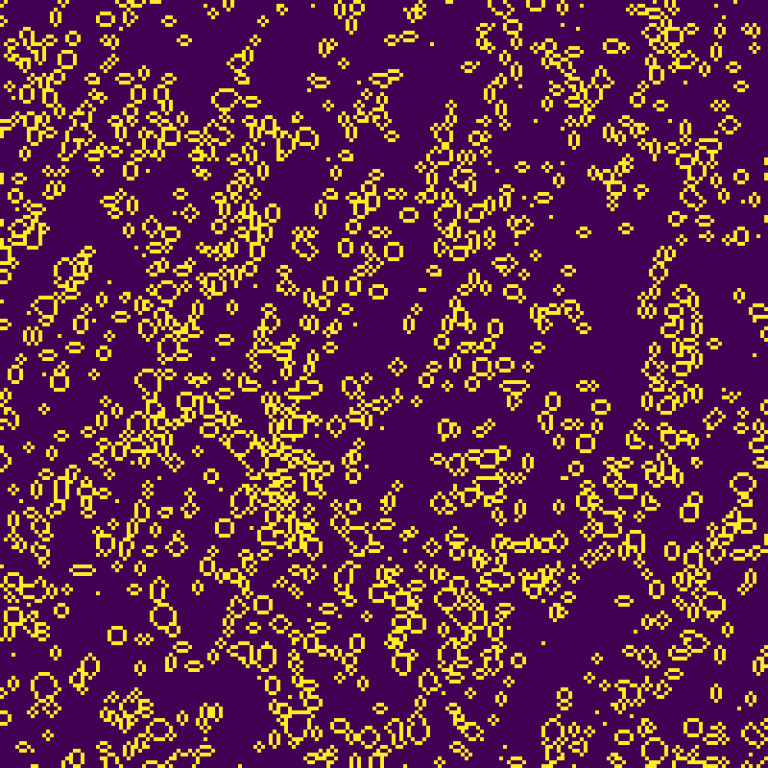
A Shadertoy shader for this texture:

```glsl
float hash(vec2 p) {
    return fract(sin(dot(p, vec2(127.1, 311.7))) * 43758.5453);
}

float valueNoise(vec2 p) {
    vec2 i = floor(p), f = fract(p);
    f = f * f * (3.0 - 2.0 * f);
    return mix(mix(hash(i), hash(i + vec2(1, 0)), f.x),
               mix(hash(i + vec2(0, 1)), hash(i + vec2(1, 1)), f.x), f.y);
}

// 1 on the outline of the union of randomly seeded blobs, 0 elsewhere
float outline(vec2 cell) {
    float lit = 0.0;
    for (int y = -4; y <= 2; y++)
    for (int x = -4; x <= 2; x++) {
        vec2 seed = cell + vec2(x, y);
        float chance = hash(seed + 17.0);
        if (chance > 0.078) continue;

        // Seeds gather in loose clusters
        float cluster = smoothstep(0.15, 0.85, valueNoise(seed / 11.0 + 40.3));
        if (chance > 0.007 + 0.071 * cluster) continue;

        // Each blob is a small block grown by diamond steps
        float kind = hash(seed + vec2(71.0, 233.0));
        float growth = step(0.2, kind) + step(0.89, kind);
        vec2 stretch = vec2(hash(seed + vec2(311.0, 59.0)), hash(seed + vec2(97.0, 401.0)));
        vec2 block = growth > 0.0 ? floor(3.0 * stretch * stretch) : vec2(0.0);
        vec2 offset = cell - seed;
        vec2 gap = abs(offset - clamp(offset, vec2(0.0), block));
        float dist = gap.x + gap.y;

        if (dist < growth - 0.5) return 0.0;
        if (dist < growth + 0.5) lit = 1.0;
    }
    return lit;
}

void mainImage(out vec4 fragColor, in vec2 fragCoord) {
    float cellsAcross = 200.0;
    float pixelSize = cellsAcross / iResolution.y;
    vec2 p = fragCoord * pixelSize - 0.5;
    vec2 cell = floor(p);

    // Blend neighbouring cells only across the width of one pixel
    vec2 blend = clamp((fract(p) - 0.5) / pixelSize + 0.5, 0.0, 1.0);
    float lower = mix(outline(cell), outline(cell + vec2(1, 0)), blend.x);
    float upper = mix(outline(cell + vec2(0, 1)), outline(cell + vec2(1, 1)), blend.x);
    float lit = mix(lower, upper, blend.y);

    vec3 purple = vec3(0.262, 0.005, 0.33);
    vec3 yellow = vec3(0.985, 0.935, 0.135);
    fragColor = vec4(mix(purple, yellow, lit), 1.0);
}
```
